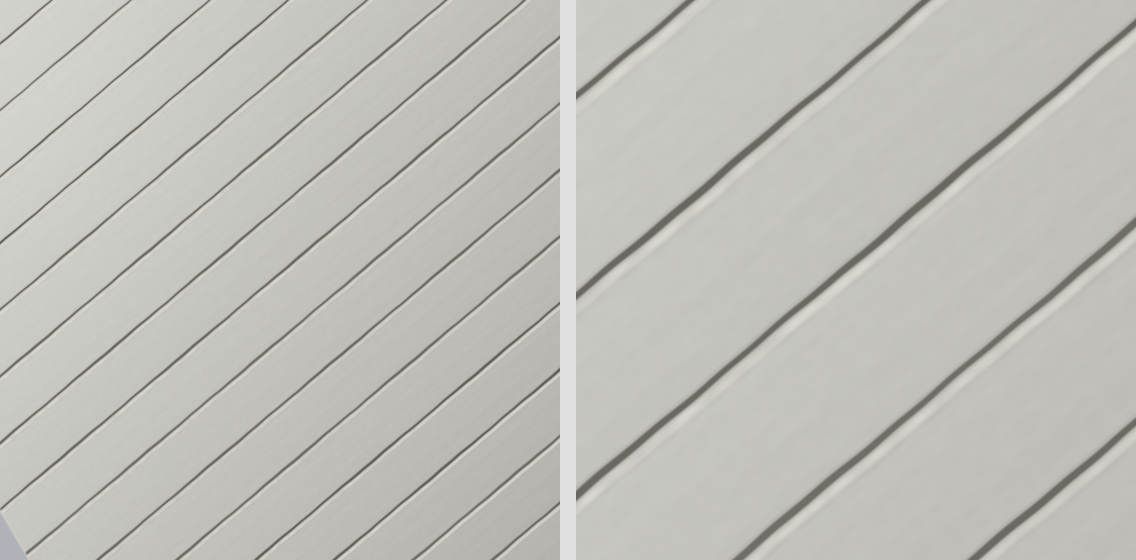
Left: the whole. Right: its middle third, enlarged.
A WebGL 2 fragment shader for this texture:

```glsl
#version 300 es
precision highp float;
// Pale painted boards running diagonally, parted by thin dark grooves with a worn,
// lit lower lip. Rotated coordinates repeat the groove profile; layered sines give
// the brushed streaks and cellular noise the chipped lip and soft blotches.
uniform vec2 u_resolution;
out vec4 outColor;

const float SLOPE = 0.844;           // rise of the grooves per unit across
const float PITCH = 0.0908;          // distance between grooves
const float FIRST_GROOVE = 0.0597;   // first groove, measured from the top left
const float GROOVE_HALF = 0.0019;
const float LIP_OFFSET = 0.0056;
const float LIP_HALF = 0.0026;
const float STREAK_DEPTH = 0.007;
const float GRAIN_DEPTH = 0.012;
const vec3 LIGHT_PAINT = vec3(0.825, 0.825, 0.802);
const vec3 SHADE_PAINT = vec3(0.712, 0.707, 0.688);
const vec3 GROOVE_COLOR = vec3(0.37, 0.36, 0.33);
const vec3 LIP_COLOR = vec3(0.86, 0.85, 0.81);
const vec3 CORNER_COLOR = vec3(0.69, 0.70, 0.73);

float hash(vec2 p) {
    vec3 q = fract(vec3(p.xyx) * 0.1031);
    q += dot(q, q.yzx + 33.33);
    return fract((q.x + q.y) * q.z);
}

// Distance to the nearest scattered point, about 0 to 1
float cellNoise(vec2 p) {
    vec2 cell = floor(p);
    float nearest = 2.0;
    for (int j = -1; j <= 1; j++) {
        for (int i = -1; i <= 1; i++) {
            vec2 c = cell + vec2(i, j);
            vec2 point = c + vec2(hash(c), hash(c + 57.0));
            nearest = min(nearest, distance(p, point));
        }
    }
    return nearest;
}

// Uneven streaks along the boards, about -1 to 1
float streaks(float along, float across) {
    float sum = 0.0;
    float frequency = 190.0;
    for (int i = 0; i < 4; i++) {
        float k = float(i);
        float drift = 1.5 * sin(along * (5.0 + 3.0 * k) + k * 2.1);
        sum += sin(across * frequency + drift + k * 1.7) / (1.0 + 0.4 * k);
        frequency *= 1.63;
    }
    return sum * 0.4;
}

// Soft-edged band of the given half width
float band(float d, float halfWidth, float soft) {
    return 1.0 - smoothstep(halfWidth - soft, halfWidth + soft, abs(d));
}

void main() {
    vec2 uv = gl_FragCoord.xy / u_resolution;
    float pixel = 1.0 / min(u_resolution.x, u_resolution.y);
    float norm = inversesqrt(1.0 + SLOPE * SLOPE);
    float along = (uv.x + SLOPE * uv.y) * norm;
    float across = (1.0 - uv.y + SLOPE * uv.x) * norm;

    // Signed distance below the nearest groove, and the board index
    float row = (across - FIRST_GROOVE) / PITCH;
    float groove = floor(row + 0.5);
    float board = floor(row);
    float wobble = 0.0003 * sin(along * 47.0 + groove * 3.0)
                 + 0.0002 * sin(along * 131.0 + groove * 5.0);
    float d = (row - groove) * PITCH + wobble;

    // Broad light from the upper left, with a slight change per board
    float shade = uv.x * 0.62 + (1.0 - uv.y) * 0.33;
    shade -= 0.12 * exp(-10.0 * dot(uv - vec2(0.08, 0.8), uv - vec2(0.08, 0.8)));
    vec3 color = mix(LIGHT_PAINT, SHADE_PAINT, clamp(shade + 0.06, 0.0, 1.0));
    color += 0.012 * (hash(vec2(board, 7.0)) - 0.5);
    color += 0.010 * (0.5 - fract(row));

    // Brushed streaks, stronger to the right, and fine blotches
    color += STREAK_DEPTH * streaks(along, across) * mix(0.5, 1.0, uv.x);
    color += GRAIN_DEPTH * (cellNoise(vec2(along * 65.0, across * 150.0)) - 0.5);

    // Worn lit lip: broken on the left, smoother on the right
    float chips = cellNoise(vec2(along * 55.0, across * 110.0) + groove * 9.0);
    float lipWear = mix(1.0 - chips, 0.7, smoothstep(0.3, 1.0, uv.x));
    float lipStrength = mix(0.6, 1.0, hash(vec2(groove, 3.0)));
    float soft = max(pixel, 0.0015);
    float lip = band(d - LIP_OFFSET, LIP_HALF, soft) * lipStrength;
    color = mix(color, LIP_COLOR, lip * clamp(lipWear * 1.2, 0.0, 1.0));
    color -= 0.035 * band(d - LIP_OFFSET - 0.0045, 0.0012, soft) * (1.0 - lipWear);

    // Dark groove, thinner toward the upper left
    float width = GROOVE_HALF * mix(0.75, 1.05, smoothstep(0.1, 0.7, across));
    width *= 1.0 + 0.15 * sin(along * 23.0 + groove * 4.0);
    float depth = mix(0.8, 1.0, hash(vec2(groove, 11.0)));
    color = mix(color, color * 0.93, band(d, width + 0.0018, soft));
    color = mix(color, GROOVE_COLOR, depth * band(d, width, max(pixel * 0.8, 0.001)));

    // Bluish trim cutting the lower left corner, with a pale edge
    float trim = (uv.y + 1.7 * uv.x - 0.089) / 1.972;
    color = mix(color, CORNER_COLOR, 1.0 - smoothstep(-pixel, pixel, trim));
    color = mix(color, LIP_COLOR, 0.4 * band(trim, 0.002, soft));

    outColor = vec4(color, 1.0);
}
```
